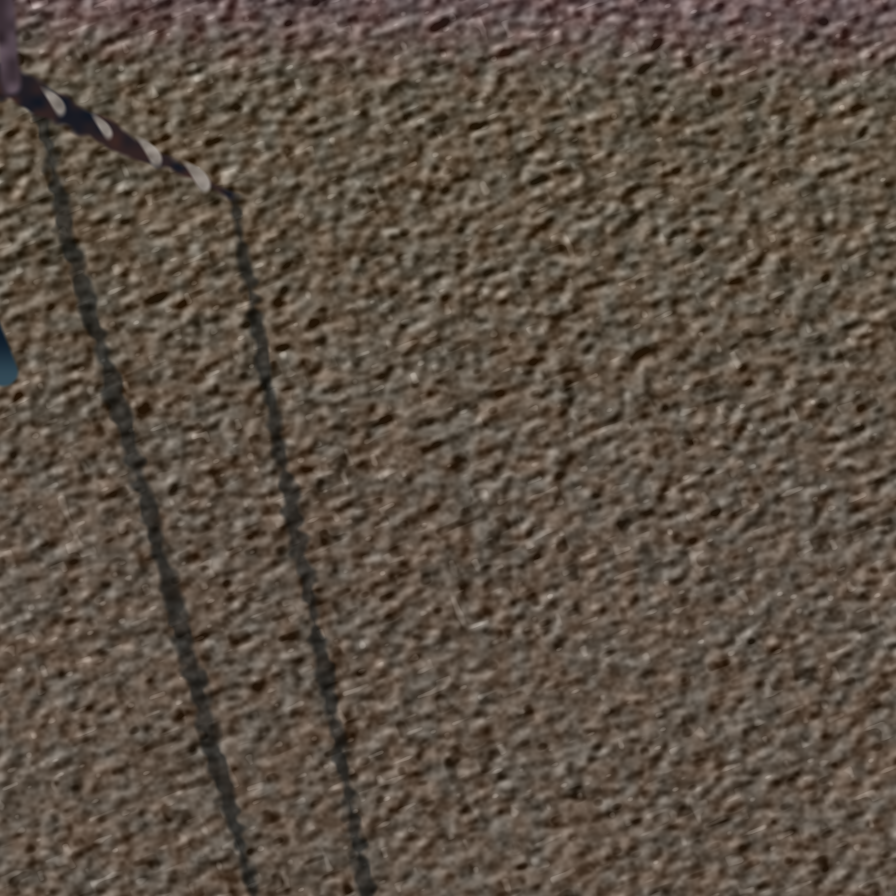
Reproduce this texture procedurally as a WebGL 1 fragment shader.

```glsl
precision highp float;
// Rough tilled soil in raking light, with a banded rail and two long thin shadows.
uniform vec2 u_resolution;

float hash(vec2 p) {
  vec3 q = fract(vec3(p.xyx) * 0.1031);
  q += dot(q, q.yzx + 33.33);
  return fract((q.x + q.y) * q.z);
}

float noise(vec2 p) {
  vec2 cell = floor(p);
  vec2 f = fract(p);
  f = f * f * (3.0 - 2.0 * f);
  float low = mix(hash(cell), hash(cell + vec2(1.0, 0.0)), f.x);
  float high = mix(hash(cell + vec2(0.0, 1.0)), hash(cell + vec2(1.0, 1.0)), f.x);
  return mix(low, high, f.y);
}

// Two rotated layers hide the lattice directions
float soilHeight(vec2 p) {
  vec2 turned = mat2(0.80, 0.60, -0.60, 0.80) * p * 1.25 + 37.3;
  return 0.55 * noise(p) + 0.45 * noise(turned);
}

// Distance from p to the segment between a and b
float segment(vec2 p, vec2 a, vec2 b) {
  vec2 ab = b - a;
  float t = clamp(dot(p - a, ab) / dot(ab, ab), 0.0, 1.0);
  return length(p - a - ab * t);
}

float stroke(float distance, float halfWidth, float softness) {
  return 1.0 - smoothstep(halfWidth - softness, halfWidth + softness, distance);
}

vec3 soil(vec2 p) {
  // Clods are short, slightly flattened and tilted upward to the right
  vec2 along = vec2(0.93, 0.37);
  vec2 q = vec2(dot(p, along) * 72.0, dot(p, vec2(-along.y, along.x)) * 108.0) + 140.0;

  // Light falls from above, so each clod is dark underneath
  float relief = soilHeight(q) - soilHeight(q + vec2(-0.35, 0.85));
  float grain = noise(p * 190.0 + 31.0) - 0.5;
  float speckle = noise(q * 1.7 + 23.0) - 0.5;
  float contrast = mix(0.31, 0.41, smoothstep(0.1, 0.75, p.y));
  float tone = 0.318 + contrast * relief + 0.10 * grain + 0.10 * speckle;
  tone -= 0.11 * smoothstep(0.70, 0.95, noise(q * 0.8 + 60.0));
  tone += 0.12 * smoothstep(0.78, 0.97, noise(q * 1.1 + 90.0));
  tone = clamp(tone, 0.08, 0.72);

  float warmth = noise(p * 50.0 + 12.0) - 0.5;
  vec3 color = tone + vec3(0.048, 0.0, -0.044);
  color += warmth * vec3(0.030, -0.010, -0.030);
  color -= 0.010 * smoothstep(0.35, 0.8, p.y) * vec3(0.2, -0.2, 1.0);

  // Cool mauve tint along the far edge
  float band = smoothstep(0.90, 1.03, p.y + 0.025 * p.x + 0.03 * warmth);
  return color + band * vec3(0.030, 0.002, 0.060);
}

// Darkness of a bent shadow running through four points
float bentShadow(vec2 p, vec2 a, vec2 b, vec2 c, vec2 d, float halfWidth) {
  float distance = min(segment(p, a, b), min(segment(p, b, c), segment(p, c, d)));
  float ragged = (noise(p * 105.0) - 0.5) * 0.010;
  float width = halfWidth * (0.7 + 0.6 * noise(p * 16.0 + 8.0));
  return stroke(distance + ragged, width, 0.0045);
}

vec3 addRail(vec3 color, vec2 p) {
  vec2 start = vec2(0.0, 0.912);
  vec2 end = vec2(0.256, 0.783);
  float halfWidth = mix(0.018, 0.005, smoothstep(0.0, 0.256, p.x));
  float ragged = (noise(p * 80.0) - 0.5) * 0.008;
  float body = stroke(segment(p, start, end) + ragged, halfWidth, 0.004);
  vec3 paint = mix(vec3(0.25, 0.16, 0.14), vec3(0.07, 0.09, 0.13), noise(p * 70.0));
  color = mix(color, paint, body);

  // Pale curved bands at equal spacing
  for (int i = 0; i < 4; i++) {
    float index = float(i);
    vec2 center = vec2(0.063, 0.886) + index * vec2(0.0535, -0.028);
    vec2 offset = p - center;
    offset.x += offset.y * 0.6 + offset.y * offset.y * 18.0;
    float size = 0.75 + 0.35 * hash(vec2(index, 4.0));
    float mark = stroke(length(offset / vec2(0.0085, 0.016)), size, 0.3);
    vec3 pale = vec3(0.68, 0.65, 0.62) - 0.22 * noise(p * 120.0);
    color = mix(color, pale, mark * 0.9);
  }
  return color;
}

vec3 addEdgeObjects(vec3 color, vec2 p) {
  // Upright post in the top corner
  float post = stroke(segment(p, vec2(0.003, 1.02), vec2(0.012, 0.905)), 0.011, 0.005);
  vec3 postColor = mix(vec3(0.17, 0.13, 0.15), vec3(0.40, 0.34, 0.38), noise(p * 70.0));
  color = mix(color, postColor, post);

  // Rounded blue end entering from the left
  float cap = stroke(segment(p, vec2(-0.016, 0.635), vec2(0.004, 0.585)), 0.016, 0.003);
  vec3 capColor = mix(vec3(0.20, 0.29, 0.34), vec3(0.06, 0.11, 0.16), smoothstep(0.575, 0.625, p.y));
  return mix(color, capColor, cap);
}

void main() {
  vec2 p = gl_FragCoord.xy / u_resolution;
  vec3 color = soil(p);
  float left = bentShadow(p, vec2(0.045, 0.88), vec2(0.073, 0.745),
    vec2(0.158, 0.46), vec2(0.286, -0.01), 0.0085);
  float right = bentShadow(p, vec2(0.260, 0.779), vec2(0.306, 0.531),
    vec2(0.360, 0.26), vec2(0.412, -0.01), 0.0075);
  vec3 shade = color * 0.42 + vec3(0.018, 0.027, 0.030);
  color = mix(color, shade, max(left, right) * 0.92);
  color = addRail(color, p);
  color = addEdgeObjects(color, p);
  gl_FragColor = vec4(clamp(color, 0.0, 1.0), 1.0);
}
```
